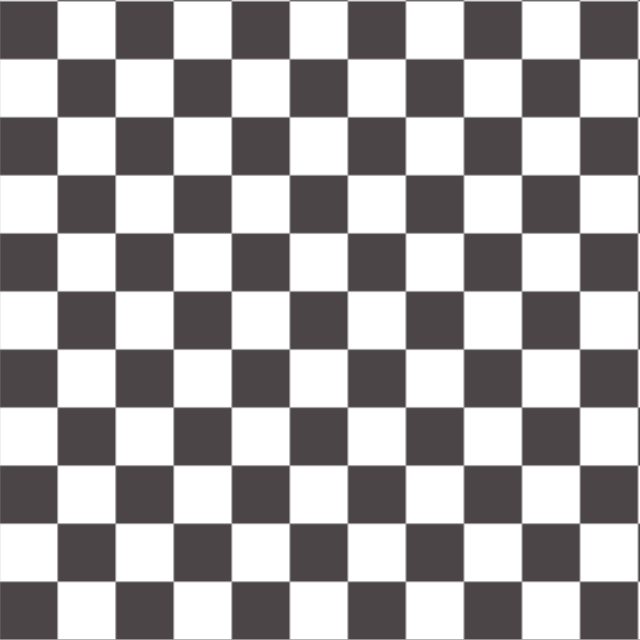
A WebGL 1 fragment shader for this pattern:

```glsl
precision highp float;
// A plain two-colour checkerboard, eleven squares across and down.
// Each axis gives a soft-edged square wave; the product of the two waves
// picks the colour, so edges and corners blend evenly.

uniform vec2 u_resolution;

const float CELL = 0.0907;                      // side of one square
const vec2  ORIGIN = vec2(-0.0007, 0.0004);     // lower left corner of the board
const float EDGE_SOFTNESS = 0.0018;             // half width of the edge blend
const vec3  DARK = vec3(0.294, 0.271, 0.282);
const vec3  LIGHT = vec3(1.0);

// Signed distance to the nearest grid line, in cells; the sign alternates.
vec2 alternatingDistance(vec2 cells) {
    return 0.5 - abs(mod(cells + 0.5, 2.0) - 1.0);
}

void main() {
    float canvas = min(u_resolution.x, u_resolution.y);
    vec2 position = gl_FragCoord.xy / canvas;

    // Keep the blend at least one pixel wide on small canvases.
    float softness = max(EDGE_SOFTNESS, 0.5 / canvas);
    vec2 edge = alternatingDistance((position - ORIGIN) / CELL) * CELL;
    vec2 wave = clamp(edge / softness, -1.0, 1.0);

    float darkness = 0.5 + 0.5 * wave.x * wave.y;
    gl_FragColor = vec4(mix(LIGHT, DARK, darkness), 1.0);
}
```
